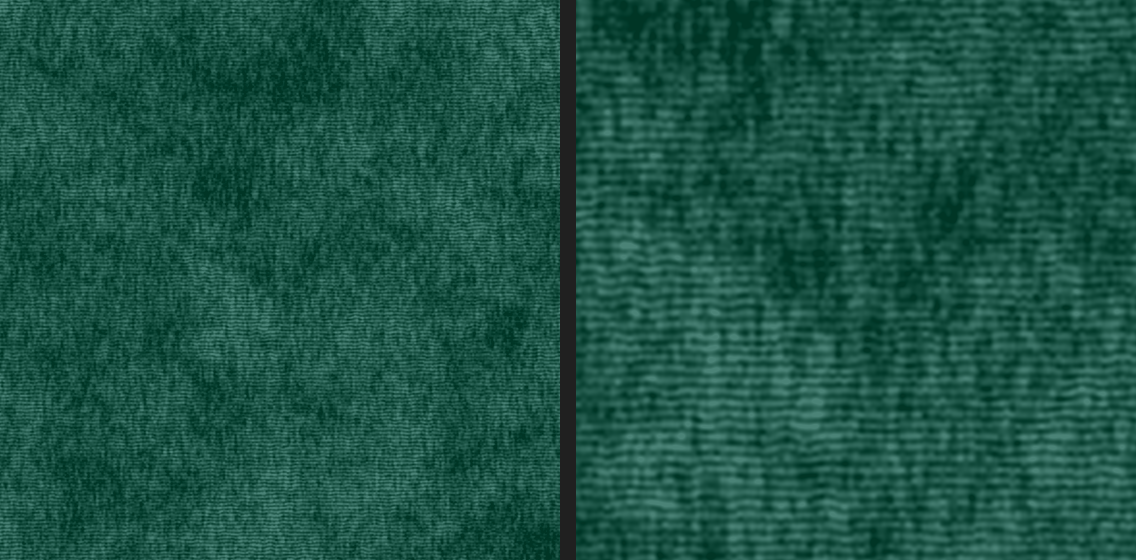
Left, the full canvas; right, a detail of the centre.
Write a three.js fragment shader that draws this texture.

```glsl
varying vec2 vUv;

// Dye colours
const vec3 DEEP_GREEN = vec3(0.02, 0.24, 0.18);
const vec3 PALE_GREEN = vec3(0.23, 0.45, 0.40);

// Feature counts across the canvas
const float RIB_COUNT = 150.0;
const float CLOUD_COUNT = 7.0;
const vec2 THREAD_COUNT = vec2(190.0, 52.0);
const vec2 STITCH_COUNT = vec2(235.0, 150.0);
const vec2 FUZZ_COUNT = vec2(290.0, 310.0);

// Strength of each layer
const float BASE_TONE = 0.41;
const float CLOUD_GAIN = 0.46;
const float THREAD_GAIN = 0.62;
const float STITCH_GAIN = 0.50;
const float FUZZ_GAIN = 0.55;
const float RIB_GAIN = 0.23;
const float RIB_WOBBLE = 0.45;
const vec2 TONE_RANGE = vec2(-0.15, 1.3);

float hash(vec2 cell) {
  vec3 q = fract(vec3(cell.xyx) * 0.1031);
  q += dot(q, q.yzx + 33.33);
  return fract((q.x + q.y) * q.z);
}

// Smooth value noise centred on zero
float noise(vec2 p) {
  vec2 cell = floor(p);
  vec2 f = fract(p);
  f = f * f * (3.0 - 2.0 * f);
  float low = mix(hash(cell), hash(cell + vec2(1.0, 0.0)), f.x);
  float high = mix(hash(cell + vec2(0.0, 1.0)), hash(cell + vec2(1.0)), f.x);
  return mix(low, high, f.y) - 0.5;
}

// Crushed pile: soft patches with ragged borders
float clouds(vec2 p) {
  float sum = 0.0;
  float gain = 1.0;
  for (int octave = 0; octave < 4; octave++) {
    sum += gain * noise(p);
    p = mat2(1.6, 1.2, -1.2, 1.6) * p + 17.3;
    gain *= 0.72;
  }
  return sum;
}

// Horizontal ribs with a slightly uneven course
float ribs(vec2 uv) {
  float wobble = noise(uv * vec2(85.0, 60.0) + 71.0);
  float course = uv.y * RIB_COUNT + RIB_WOBBLE * wobble;
  return cos(6.28319 * course);
}

void main() {
  float pile = clouds(vUv * CLOUD_COUNT + 5.0);
  float thread = noise(vUv * THREAD_COUNT + 31.0);
  float stitch = noise(vUv * STITCH_COUNT + 113.0);
  float fuzz = noise(vUv * FUZZ_COUNT + 211.0);

  // Ribs stand out where the pile is brushed pale
  float ribStrength = RIB_GAIN * clamp(0.95 + 0.9 * pile + 0.5 * thread, 0.3, 1.6);

  float tone = BASE_TONE + CLOUD_GAIN * pile + THREAD_GAIN * thread;
  tone += STITCH_GAIN * stitch + FUZZ_GAIN * fuzz;
  tone += ribStrength * ribs(vUv);
  tone = clamp(tone, TONE_RANGE.x, TONE_RANGE.y);

  gl_FragColor = vec4(mix(DEEP_GREEN, PALE_GREEN, tone), 1.0);
}
```
